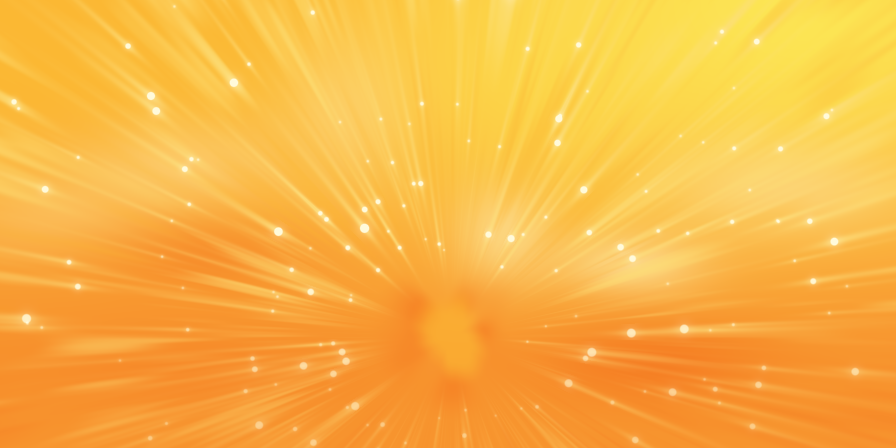
Write a Shadertoy shader that draws this background.

```glsl
const float TAU = 6.2831853;
const vec2 BURST = vec2(1.01, 0.25);
const vec3 ORANGE = vec3(0.97, 0.58, 0.18);
const vec3 AMBER = vec3(0.98, 0.65, 0.21);
const vec3 GOLD = vec3(0.985, 0.72, 0.20);
const vec3 LEMON = vec3(0.99, 0.90, 0.33);
const vec3 CREAM = vec3(0.99, 0.86, 0.55);
const vec3 EMBER = vec3(0.96, 0.48, 0.13);
const vec3 SPARK = vec3(1.0, 0.98, 0.86);

float hash(vec2 p) {
    vec3 q = fract(vec3(p.xyx) * 0.1031);
    q += dot(q, q.yzx + 33.33);
    return fract((q.x + q.y) * q.z);
}

// Value noise that repeats along x
float noise(vec2 p, float period) {
    vec2 i = floor(p), f = fract(p);
    f = f * f * (3.0 - 2.0 * f);
    float x0 = mod(i.x, period), x1 = mod(i.x + 1.0, period);
    float low = mix(hash(vec2(x0, i.y)), hash(vec2(x1, i.y)), f.x);
    float high = mix(hash(vec2(x0, i.y + 1.0)), hash(vec2(x1, i.y + 1.0)), f.x);
    return mix(low, high, f.y);
}

float glow(vec2 p, vec2 center, vec2 size) {
    vec2 q = (p - center) / size;
    return exp(-dot(q, q));
}

// Soft colour fields
vec3 backdrop(vec2 p) {
    vec3 color = mix(ORANGE, AMBER, smoothstep(0.2, 0.55, p.y));
    color = mix(color, GOLD, smoothstep(0.4, 0.85, p.y));
    color = mix(color, LEMON, glow(p, vec2(1.8, 1.0), vec2(0.62, 0.42)));
    color = mix(color, LEMON, 0.5 * glow(p, vec2(1.2, 0.85), vec2(0.4, 0.42)));
    color = mix(color, CREAM, 0.55 * glow(p, vec2(0.4, 0.63), vec2(0.24, 0.1)));
    color = mix(color, CREAM, 0.5 * glow(p, vec2(0.77, 0.75), vec2(0.15, 0.18)));
    color = mix(color, CREAM, 0.8 * glow(p, vec2(1.13, 0.48), vec2(0.11, 0.11)));
    color = mix(color, CREAM, 0.85 * glow(p, vec2(1.41, 0.41), vec2(0.16, 0.07)));
    color = mix(color, CREAM, 0.65 * glow(p, vec2(1.75, 0.58), vec2(0.28, 0.11)));
    color = mix(color, CREAM, 0.35 * glow(p, vec2(0.12, 0.52), vec2(0.22, 0.09)));
    color = mix(color, EMBER, 0.5 * glow(p, vec2(0.46, 0.43), vec2(0.22, 0.08)));
    color = mix(color, EMBER, 0.9 * glow(p, vec2(1.46, 0.19), vec2(0.26, 0.09)));
    return mix(color, EMBER, 0.4 * glow(p, vec2(0.45, 0.17), vec2(0.4, 0.1)));
}

// Contrasting streaks: x is the light part, y is the dark part
vec2 rays(float turn, float r) {
    float broad = noise(vec2(turn * 40.0, r * 2.5), 40.0);
    float medium = noise(vec2(turn * 150.0, r * 4.0 + 7.0), 150.0);
    float fine = noise(vec2(turn * 420.0, r * 5.0 + 19.0), 420.0);
    float blend = 0.4 * broad + 0.35 * medium + 0.25 * fine;
    return smoothstep(vec2(0.52, 0.5), vec2(0.9, 0.12), vec2(blend));
}

// One dot and its trail per angular cell: x is the dot, y is the trail
vec2 sparkles(float turn, float r, float count, float seed, float pixel) {
    float cell = floor(turn * count);
    float pick = hash(vec2(cell, seed));
    float shift = 0.4 * (hash(vec2(cell, seed + 11.0)) - 0.5);
    float size = mix(0.0025, 0.0105, pick * pick * pick);
    float head = mix(0.16, 1.15, hash(vec2(cell, seed + 23.0)));
    float side = (fract(turn * count) - 0.5 - shift) * TAU / count * r;
    float along = r - head;
    size *= smoothstep(0.0, 0.3, head);

    float spot = 1.0 - smoothstep(size - pixel, size + pixel, length(vec2(side, along)));
    float halo = 0.25 * exp(-(side * side + along * along) / (size * size * 4.0));
    float width = (0.003 + 0.6 * size) * (0.6 + 0.5 * r);
    float reach = along > 0.0 ? 0.15 : 0.04;
    float trail = exp(-side * side / (width * width) - abs(along) / reach);
    return vec2(spot * mix(0.4, 1.0, pick) + halo, trail * mix(0.25, 0.9, pick));
}

// Soft bright core with ragged shadows around it
vec3 addCore(vec3 color, float turn, float r) {
    float lobes = noise(vec2(turn * 13.0, 3.0), 13.0);
    float gaps = noise(vec2(turn * 11.0, r * 6.0 + 41.0), 11.0);
    float ring = smoothstep(0.03, 0.08, r) * (1.0 - smoothstep(0.08, 0.2, r));
    color = mix(color, EMBER, 0.85 * ring * smoothstep(0.35, 0.9, gaps));
    float edge = 0.04 + 0.06 * lobes;
    return mix(color, GOLD, 0.6 * (1.0 - smoothstep(edge - 0.03, edge + 0.03, r)));
}

void mainImage(out vec4 fragColor, in vec2 fragCoord) {
    float pixel = 1.0 / iResolution.y;
    vec2 p = fragCoord * pixel;
    p.x *= 2.0 * iResolution.y / iResolution.x;
    vec2 d = p - BURST;
    float r = length(d);
    float turn = atan(d.x, d.y) / TAU + 0.5;

    vec3 color = backdrop(p);
    vec2 streak = rays(turn, r) * smoothstep(0.08, 0.4, r);
    float lift = smoothstep(0.0, 0.6, p.y);
    color = mix(color, mix(CREAM, LEMON, 0.4), mix(0.35, 0.7, lift) * streak.x);
    color = mix(color, mix(EMBER, GOLD, lift), 0.5 * streak.y);
    color = addCore(color, turn, r);

    // Scattered lights, dimmer near the floor
    vec2 light = vec2(0.0);
    for (int i = 0; i < 5; i++) {
        float layer = float(i);
        light += sparkles(turn, r, 37.0 + 8.0 * layer, 5.0 + 47.0 * layer, pixel);
    }
    light *= mix(0.4, 1.0, smoothstep(0.05, 0.55, p.y)) * smoothstep(0.07, 0.2, r);
    color = mix(color, mix(CREAM, LEMON, 0.3), min(light.y, 0.85));
    color = mix(color, SPARK, min(light.x, 1.0));
    fragColor = vec4(color, 1.0);
}
```
